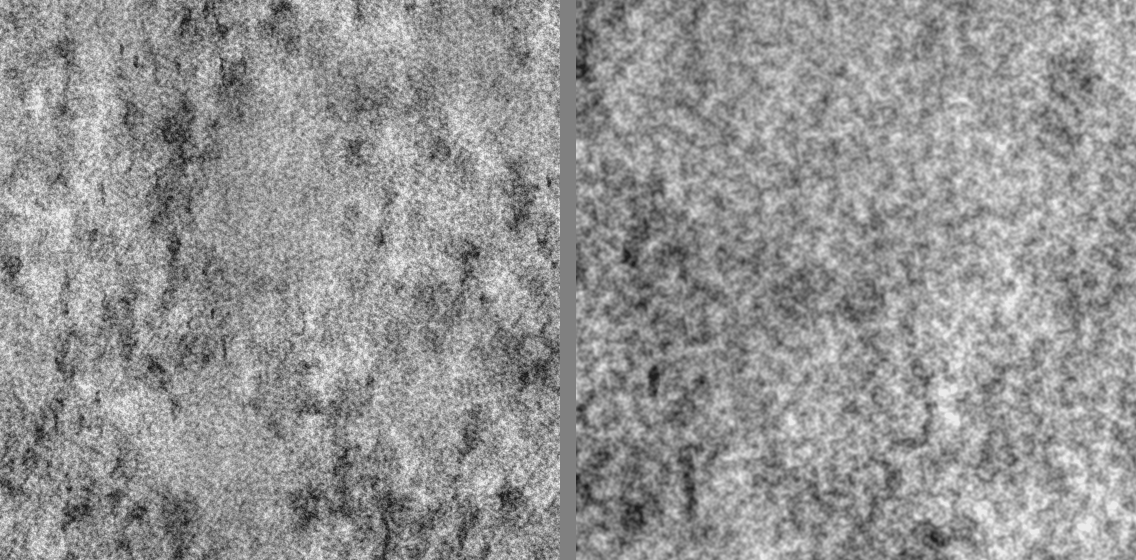
Left: the whole. Right: its middle third, enlarged.
This texture is drawn by a WebGL 1 fragment shader. Its source:

```glsl
precision highp float;
uniform vec2 u_resolution;

#define BASE_GREY 0.603
#define BROAD_AMOUNT 0.14
#define MOTTLE_AMOUNT 0.20
#define GRAIN_AMOUNT 0.26
#define STAIN_AMOUNT 0.20
#define VEIN_AMOUNT 0.07
#define SCRATCH_AMOUNT 0.11
#define PIT_AMOUNT 0.30
#define MOTTLE_SCALE 15.0
#define STAIN_SCALE 21.0
#define GRAIN_SCALE 107.0

float hash(vec2 p) {
  return fract(sin(dot(p, vec2(127.1, 311.7))) * 43758.545);
}

vec2 gradient(vec2 cell) {
  float angle = 6.28319 * hash(cell);
  return vec2(cos(angle), sin(angle));
}

float gradientNoise(vec2 p) {
  vec2 i = floor(p), f = p - i;
  vec2 w = f * f * f * (f * (f * 6.0 - 15.0) + 10.0);
  vec2 e = vec2(1.0, 0.0);
  float low = mix(dot(gradient(i), f),
                  dot(gradient(i + e.xy), f - e.xy), w.x);
  float high = mix(dot(gradient(i + e.yx), f - e.yx),
                   dot(gradient(i + e.xx), f - e.xx), w.x);
  return mix(low, high, w.y);
}

// Three octaves with a nearly flat spectrum, for a gritty look
float roughNoise(vec2 p) {
  float sum = 0.0, weight = 1.0;
  for (int k = 0; k < 3; k++) {
    sum += weight * gradientNoise(p);
    p = p * 1.87 + vec2(17.3, 9.1);
    weight *= 0.85;
  }
  return sum;
}

// Pale thin scratch, worn unevenly along its length
float scratch(vec2 p) {
  vec2 start = vec2(0.645, 0.405), span = vec2(0.105, -0.345);
  float t = clamp(dot(p - start, span) / dot(span, span), 0.0, 1.0);
  float wobble = 0.006 * gradientNoise(vec2(t * 9.0, 4.5));
  float d = length(p - start - span * t - vec2(wobble, 0.0));
  float wear = smoothstep(-0.4, 0.3, gradientNoise(p * 38.0));
  return (1.0 - smoothstep(0.001, 0.007, d)) * wear;
}

// A few small upright hollows
float pits(vec2 p) {
  float cover = 0.0;
  for (int k = 0; k < 6; k++) {
    float id = float(k);
    vec2 centre = vec2(hash(vec2(id, 3.7)), 0.35 + 0.6 * hash(vec2(id, 8.2)));
    vec2 radius = vec2(0.005, 0.008 + 0.012 * hash(vec2(id, 5.4)));
    vec2 ragged = 0.006 * vec2(gradientNoise(p * 70.0), gradientNoise(p * 63.0 + 31.0));
    float d = length((p - centre + ragged) / radius);
    cover = max(cover, 1.0 - smoothstep(0.55, 1.1, d));
  }
  return cover;
}

void main() {
  vec2 uv = gl_FragCoord.xy / min(u_resolution.x, u_resolution.y);
  vec2 upright = vec2(1.0, 0.68);
  mat2 tilt = mat2(0.83, 0.56, -0.56, 0.83);

  // Uneven warp that frays the blotch edges
  vec2 warp = 0.012 * vec2(gradientNoise(uv * 33.0 + 5.0),
                           gradientNoise(uv * 35.0 + 61.0));
  vec2 p = uv + warp;

  float broad = gradientNoise(p * 3.6 + 2.3) + 0.85 * gradientNoise(p * 7.3 + 41.0);
  float mottle = roughNoise(p * upright * MOTTLE_SCALE + 23.0);
  float grain = roughNoise(tilt * uv * GRAIN_SCALE + 11.0);

  // Calm areas carry weaker blotches
  float activity = mix(0.5, 1.15, smoothstep(-0.35, 0.1, gradientNoise(p * 3.1 + 77.0)));

  // Dark stains gather where the broad tone is low
  float stainField = roughNoise(p * upright * STAIN_SCALE + 91.0) - 0.5 * broad;
  float stain = smoothstep(0.12, 0.75, stainField);

  // Short broken pale veins
  float ridge = abs(gradientNoise(tilt * p * 13.0 + 53.0));
  float vein = (1.0 - smoothstep(0.0, 0.045, ridge))
             * smoothstep(0.05, 0.35, gradientNoise(uv * 9.0 + 130.0));

  float grey = BASE_GREY + BROAD_AMOUNT * broad;
  grey += activity * (MOTTLE_AMOUNT * mottle - STAIN_AMOUNT * stain);
  grey += GRAIN_AMOUNT * grain * mix(0.8, 1.1, activity);
  grey += VEIN_AMOUNT * vein + SCRATCH_AMOUNT * scratch(uv);
  grey -= PIT_AMOUNT * pits(uv);

  gl_FragColor = vec4(vec3(clamp(grey, 0.12, 0.92)), 1.0);
}
```
